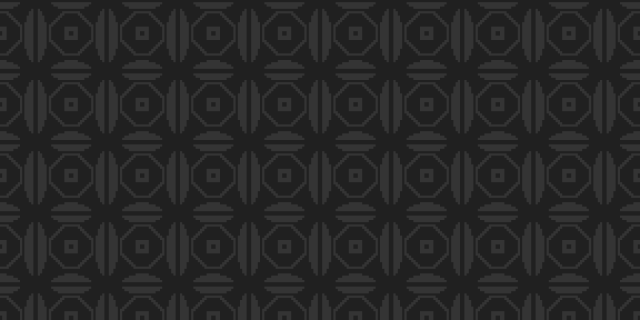
A Shadertoy shader for this pattern:

```glsl
const vec3 GROUND = vec3(0.125);
const vec3 MOTIF = vec3(0.203);
const float TILES_DOWN = 4.5;
const float CELLS = 32.0;          // stitches along one tile side
const float CENTRE_ROW = 15.0;     // medallion centre, counted from the tile top
const float TALL_LEAF = 12.0;      // half length of the upright leaves
const float WIDE_LEAF = 9.0;       // half length of the flat leaves
const int SAMPLES = 5;

// Leaf half in stitches: each layer away from its spine is shorter.
bool leaf(float along, float layer, float halfLength, float layers) {
    return layer >= 0.0 && layer < layers
        && along < halfLength - 0.5 * layer * (layer + 1.0);
}

bool octagon(vec2 q, float side, float diagonal) {
    return max(q.x, q.y) <= side && q.x + q.y <= diagonal;
}

// Whether a stitch is light; p is in stitches, x right and y down.
bool stitch(vec2 p) {
    vec2 cell = floor(p);
    float row = mod(cell.y, CELLS);
    float column = mod(cell.x + 0.5 * CELLS, CELLS) - 0.5 * CELLS;
    vec2 q = floor(abs(vec2(column, row - CENTRE_ROW) + 0.5));

    // Medallion: square ring inside an octagonal outline
    bool ring = max(q.x, q.y) < 3.0 && max(q.x, q.y) >= 1.0;
    bool outline = octagon(q, 9.0, 12.0) && !octagon(q, 8.0, 10.0);

    // Split leaves along the tile borders
    float rise = floor(abs(row + 0.5 - 0.5 * CELLS));
    bool upright = leaf(rise, 14.0 - q.x, TALL_LEAF, 4.0);
    bool above = leaf(q.x, row - 1.0, WIDE_LEAF, 3.0);
    bool below = leaf(q.x, 30.0 - row, WIDE_LEAF, 4.0);
    return ring || outline || upright || above || below;
}

void mainImage(out vec4 fragColor, in vec2 fragCoord) {
    float scale = TILES_DOWN * CELLS / iResolution.y;
    float coverage = 0.0;

    // Average the hard stitch edges over the pixel
    for (int j = 0; j < SAMPLES; j++) {
        for (int i = 0; i < SAMPLES; i++) {
            vec2 offset = (vec2(i, j) + 0.5) / float(SAMPLES) - 0.5;
            vec2 p = fragCoord + offset;
            p.y = iResolution.y - p.y;
            coverage += stitch(p * scale) ? 1.0 : 0.0;
        }
    }
    coverage /= float(SAMPLES * SAMPLES);
    fragColor = vec4(mix(GROUND, MOTIF, coverage), 1.0);
}
```
